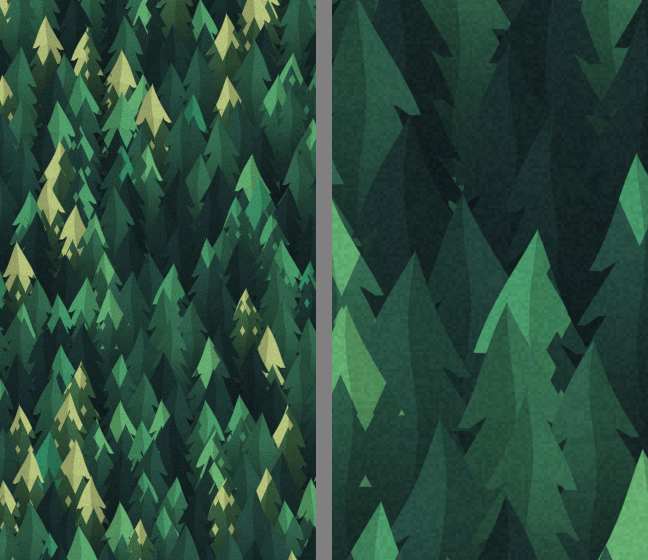
Left: the whole. Right: its middle third, enlarged.
A Shadertoy shader for this pattern:

```glsl
// Dense forest of layered fir trees at dusk, with angular sunlit tips and fine grain.

// Layout, in units of the canvas height
const vec2  CELL        = vec2(0.080, 0.045); // spacing of the trees
const int   ROWS_ABOVE  = 6;                  // rows whose trees can reach down to a point
const int   TIERS       = 5;                  // branch layers per tree
const float TIER_STEP   = 0.033;              // distance between layer hems
const float FIRST_HEM   = 0.060;              // depth of the topmost hem
const float DROOP       = 0.32;               // how far branch ends hang down
const float TRUNK_WIDTH = 0.0048;

// Light
const float LIT_SHARE    = 0.56;
const float YELLOW_SHARE = 0.27;
const float GRAIN_CELLS  = 512.0;
const float GRAIN_AMOUNT = 0.045;

// Colours
const vec3 NIGHT   = vec3(0.060, 0.100, 0.112);
const vec3 SHADE   = vec3(0.085, 0.160, 0.155);
const vec3 PINE    = vec3(0.125, 0.255, 0.220);
const vec3 FIR     = vec3(0.175, 0.365, 0.270);
const vec3 OLIVE   = vec3(0.220, 0.350, 0.215);
const vec3 EMERALD = vec3(0.180, 0.510, 0.370);
const vec3 LEAF    = vec3(0.400, 0.680, 0.430);
const vec3 SUN     = vec3(0.690, 0.740, 0.470);

vec4 hash4(vec2 p) {
    vec4 q = fract(p.xyxy * vec4(0.1031, 0.1030, 0.0973, 0.1099));
    q += dot(q, q.wzxy + 33.33);
    return fract((q.xxyz + q.yzzw) * q.zywx);
}

float zigzag(float x) { return abs(fract(x) - 0.5) * 2.0; }

// Clumps of light and dark woodland from layered sines
float clump(vec2 p) {
    return 0.5 * sin(p.x * 17.0 + 2.0 * sin(p.y * 9.0))
         + 0.5 * sin(p.y * 23.0 - p.x * 11.0 + 1.3);
}

// Angular patch of sunlight: a ragged cap plus a few flecks beneath it
float sunPatch(vec2 p, float side, vec4 rnd, float px) {
    float depth = mix(0.035, 0.085, rnd.x) + 0.035 * (zigzag(p.x * 32.0 + rnd.y) - 0.5);
    float edge = mix(-0.040, 0.002, rnd.z) + 0.012 * (zigzag(p.y * 24.0 + rnd.w) - 0.5);
    float cap = max((p.y - depth) * 0.5, edge - p.x * side);
    float fleck = 1.58 - zigzag(p.x * 38.0 + rnd.w) - zigzag(p.y * 21.0 + rnd.x);
    fleck = max(fleck * 0.012, p.y - 0.115);
    float ragged = rnd.y > 0.45 ? min(cap, fleck) : cap;
    return smoothstep(px, -px, ragged);
}

// Signed distance to one drooping branch layer; p.y runs downwards from the tip
float tierDistance(vec2 p, float k, float skew) {
    float apex = 0.030 * k;
    float slope = 0.47 + 0.035 * k;
    float hem = FIRST_HEM + TIER_STEP * k + skew * sign(p.x) * 0.5;
    float sides = (abs(p.x) - slope * (p.y - apex)) * 0.88;
    float bottom = p.y - DROOP * abs(p.x) - hem + 0.003 * zigzag(p.x * 60.0 + k * 0.37);
    return max(sides, bottom);
}

// Paints one tree over the colour behind it
vec3 paintTree(vec3 col, vec2 p, vec2 tip, vec2 id, float px) {
    vec4 look = hash4(id + 71.3);
    vec4 form = hash4(id + 193.7);
    vec4 patchRnd = hash4(id + 311.9);
    float side = form.x < 0.5 ? -1.0 : 1.0;

    float tone = clamp(look.x + 0.20 * clump(tip), 0.0, 1.0);
    bool lit = look.y < LIT_SHARE && tone > 0.22;
    bool yellow = lit && look.z < YELLOW_SHARE;
    vec3 body = mix(SHADE, PINE, smoothstep(0.15, 0.50, tone));
    body = mix(body, FIR, smoothstep(0.45, 0.95, tone));
    if (yellow) body = mix(body, OLIVE, 0.75);
    vec3 light = yellow ? SUN : mix(EMERALD, LEAF, look.w);

    // Gently bent crown with a shaded half
    float ridge = p.x - 0.0025 * sin(p.y * 55.0 + form.y * 6.28);
    float facet = smoothstep(-px, px, ridge * side);
    float fade = smoothstep(0.035, 0.190, p.y);
    float sun = lit ? sunPatch(p, side, patchRnd, px) : 0.0;

    float trunk = max(abs(p.x) - TRUNK_WIDTH, abs(p.y - 0.190) - 0.038);
    col = mix(col, mix(NIGHT, body, 0.75), smoothstep(px, -px, trunk));

    for (int i = TIERS - 1; i >= 0; i--) {
        float k = float(i);
        float skew = 0.010 * (fract(form.z * 7.0 + k * 0.618) - 0.5);
        float cover = smoothstep(px, -px, tierDistance(vec2(ridge, p.y), k, skew));
        vec3 paint = body * (1.06 - 0.035 * k) * mix(0.88, 1.10, facet);
        paint = mix(paint, NIGHT, fade * 0.72);
        paint = mix(paint, light * mix(0.84, 1.03, facet), sun * (1.0 - 0.10 * k));
        col = mix(col, paint, cover);
    }
    return col;
}

void mainImage(out vec4 fragColor, in vec2 fragCoord) {
    vec2 uv = fragCoord / iResolution.y;
    float px = 0.8 / iResolution.y;
    vec3 col = NIGHT;

    // Rows from back to front; odd rows shift by half a cell
    float baseRow = floor(uv.y / CELL.y);
    for (int r = ROWS_ABOVE; r >= 0; r--) {
        float row = baseRow + float(r);
        float shift = 0.5 * mod(row, 2.0);
        float baseCol = floor(uv.x / CELL.x - shift);
        for (int c = -1; c <= 1; c++) {
            vec2 id = vec2(baseCol + float(c), row);
            vec4 rnd = hash4(id + 27.1);
            vec2 jitter = (rnd.xy - 0.5) * vec2(0.45, 0.80);
            vec2 tip = (id + vec2(shift + 0.5, 0.5) + jitter) * CELL;
            float size = mix(0.84, 1.14, rnd.z);
            vec2 p = vec2(uv.x - tip.x, tip.y - uv.y) / size;
            col = paintTree(col, p, tip, id, px / size);
        }
    }

    // Paper grain
    float grain = hash4(floor(uv * GRAIN_CELLS)).x - 0.5;
    col += grain * GRAIN_AMOUNT * (0.6 + col.g);
    fragColor = vec4(clamp(col, 0.0, 1.0), 1.0);
}
```
